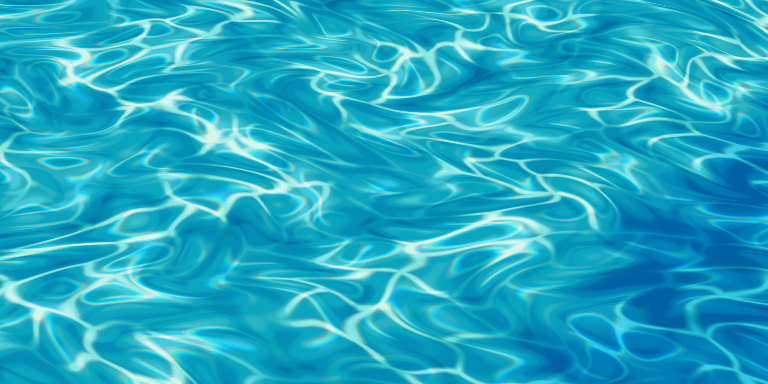
Write a Shadertoy shader that draws this texture.

```glsl
// Sunlit pool water: rippled turquoise with bright caustic lines and a deep blue corner.

vec2 hash2(vec2 c) {
    return fract(sin(vec2(dot(c, vec2(127.1, 311.7)), dot(c, vec2(269.5, 183.3)))) * 43758.5);
}

// Distances to the nearest and second nearest cell point
vec2 cells(vec2 p) {
    vec2 nearest = vec2(9.0);
    for (int y = -1; y <= 1; y++)
    for (int x = -1; x <= 1; x++) {
        vec2 cell = floor(p) + vec2(x, y);
        float d = length(cell + 0.1 + 0.8 * hash2(cell) - p);
        nearest = d < nearest.x ? vec2(d, nearest.x) : vec2(nearest.x, min(nearest.y, d));
    }
    return nearest;
}

// Bends the plane with layered sines
vec2 ripple(vec2 p) {
    float freq = 0.8;
    for (int i = 0; i < 5; i++) {
        float phase = float(i) * 2.4;
        p += 0.4 / freq * sin(freq * p.yx + vec2(phase, 1.7 * phase + 1.0));
        p = mat2(0.94, 0.34, -0.34, 0.94) * p;
        freq *= 1.6;
    }
    return p;
}

// Soft line around zero, 1 at its centre
vec3 line(vec3 d, float width) {
    return 1.0 - smoothstep(vec3(0.0), vec3(width), abs(d));
}

void mainImage(out vec4 fragColor, in vec2 fragCoord) {
    vec2 uv = fragCoord / iResolution.y;

    // Perspective: ripples shrink and flatten towards the top
    vec2 p = vec2((uv.x - 1.0) * (5.0 + 2.6 * uv.y), uv.y * (10.0 + 5.5 * uv.y));
    p.y += 0.2 * p.x;
    vec2 w = ripple(p);
    vec2 c = cells(w * 0.85);
    vec3 prism = vec3(-0.035, 0.0, 0.035);

    // Broad swells and smaller glassy patches
    float swell = sin(1.1 * w.x + 1.4 * sin(0.8 * w.y)) * sin(0.9 * w.y + 1.3);
    float patches = sin(2.3 * w.x + 2.0 * sin(1.3 * w.y + p.x));
    float film = sin(2.6 * w.y + 1.8 * sin(1.7 * w.x)) + 0.7 * sin(1.9 * w.x - p.y);
    vec3 light = vec3(0.42 + 0.09 * swell + 0.09 * patches);
    light += 0.09 * cos(9.0 * c.x + 3.0 * swell + 2.0 * prism);

    // Caustic net, closed rings and wandering filaments, split slightly by colour
    float breakup = smoothstep(-0.7, 1.1, sin(1.3 * p.x + 2.0 * sin(0.7 * p.y)) + 0.5 * patches);
    float edge = c.y - c.x;
    light += (0.12 + 0.4 * breakup) * line(edge + prism, 0.16);
    light += 0.16 * exp(-5.0 * edge) * breakup;
    light += 0.34 * smoothstep(-0.2, 0.6, swell) * line(c.x - 0.3 - 0.08 * patches + prism, 0.07);
    light += 0.3 * smoothstep(-0.6, 0.7, patches) * line(film - 0.5 + 3.0 * prism, 0.28);
    light += 0.2 * smoothstep(0.3, -0.6, swell) * line(film + 1.1 + 3.0 * prism, 0.25);
    light -= 0.13 * line(vec3(film + 0.4), 0.45);

    // Deep water in the lower right
    float shore = uv.x - 1.34 - 0.7 * uv.y + 0.05 * sin(w.y) + 0.03 * film;
    float deep = smoothstep(-0.06, 0.16, shore)
               * (1.0 - smoothstep(0.66, 0.8, uv.y + 0.04 * swell));
    light -= deep * 0.2;

    // Colour ramp from shadow to glint
    vec3 col = mix(vec3(0.01, 0.44, 0.64), vec3(0.01, 0.56, 0.71), smoothstep(0.08, 0.26, light));
    col = mix(col, vec3(0.04, 0.65, 0.75), smoothstep(0.28, 0.42, light));
    col = mix(col, vec3(0.15, 0.70, 0.76), smoothstep(0.46, 0.54, light));
    col = mix(col, vec3(0.24, 0.79, 0.87), smoothstep(0.54, 0.64, light));
    col = mix(col, vec3(0.48, 0.90, 0.91), smoothstep(0.66, 0.82, light));
    col = mix(col, vec3(0.82, 0.97, 0.92), smoothstep(0.88, 1.25, light));
    col *= mix(vec3(1.0), vec3(0.35, 0.87, 1.0), deep);

    fragColor = vec4(col, 1.0);
}
```
